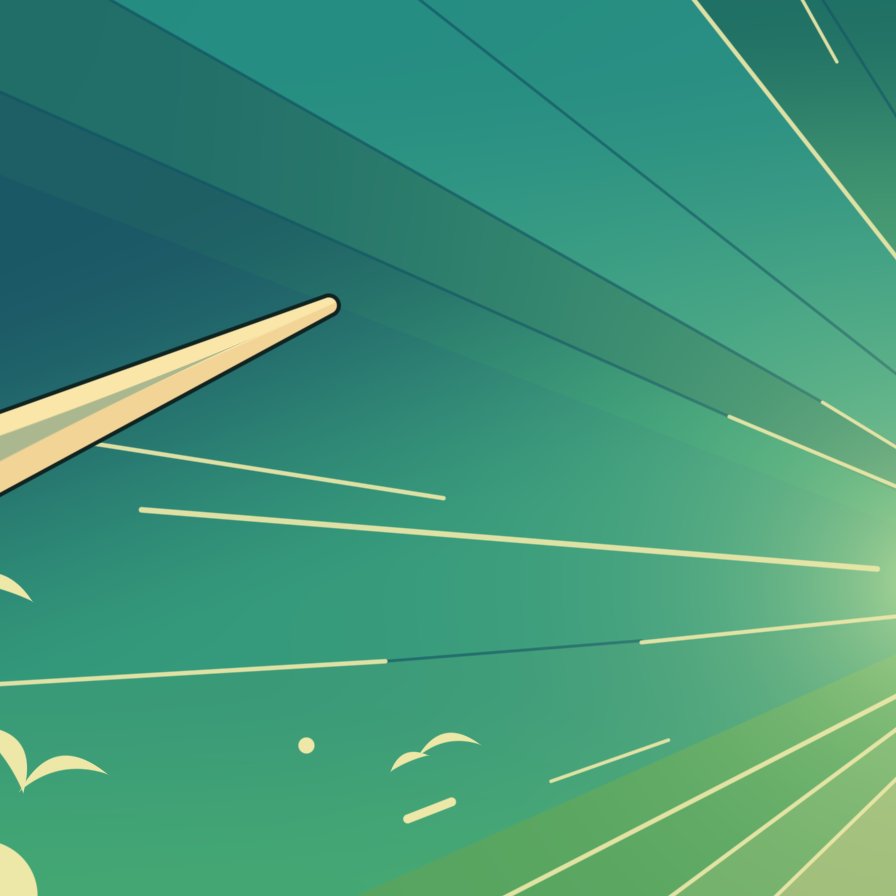
Reproduce this background procedurally as a Shadertoy shader.

```glsl
// Comic-style burst: teal and green sectors fan out from a glow at the right edge.
// Half-planes tint the sectors, capsules draw the streaks, bent lenses the birds,
// and a tapered capsule with a dark outline forms the cream spike at the left.

const vec2 GLOW_CENTER = vec2(1.04, 0.35);
const float GLOW_FALLOFF = 5.5;
const vec3 GLOW = vec3(0.74, 0.87, 0.60);
const vec3 DEEP = vec3(0.105, 0.345, 0.40);
const vec3 JADE = vec3(0.20, 0.60, 0.48);
const vec3 TEAL = vec3(0.145, 0.55, 0.51);
const vec3 PINE = vec3(0.13, 0.43, 0.41);
const vec3 MINT = vec3(0.22, 0.60, 0.47);
const vec3 GRASS = vec3(0.33, 0.64, 0.37);
const vec3 SAND = vec3(0.62, 0.73, 0.47);
const vec3 CREAM = vec3(0.93, 0.91, 0.66);
const vec3 RAY_INK = vec3(0.06, 0.33, 0.39);
const vec3 OUTLINE = vec3(0.06, 0.14, 0.13);
const vec3 SPIKE_LIGHT = vec3(0.98, 0.90, 0.66);
const vec3 SPIKE_WARM = vec3(0.95, 0.83, 0.59);
const vec3 SPIKE_SHADE = vec3(0.67, 0.72, 0.56);

// Each segment holds its start in xy and its end in zw.
const vec4 STREAKS[12] = vec4[12](
    vec4(0.767, 1.01, 1.01, 0.701), vec4(0.890, 1.01, 0.934, 0.931),
    vec4(0.918, 0.551, 1.01, 0.495), vec4(0.814, 0.535, 1.01, 0.453),
    vec4(0.104, 0.505, 0.495, 0.444), vec4(0.158, 0.431, 0.979, 0.365),
    vec4(-0.01, 0.236, 0.430, 0.262), vec4(0.716, 0.283, 1.01, 0.313),
    vec4(0.615, 0.128, 0.746, 0.174), vec4(0.547, -0.01, 1.01, 0.228),
    vec4(0.736, -0.01, 1.01, 0.193), vec4(0.856, -0.01, 1.01, 0.140));
const vec4 RAYS[5] = vec4[5](
    vec4(0.106, 1.01, 0.918, 0.551), vec4(-0.01, 0.902, 0.814, 0.535),
    vec4(0.456, 1.01, 1.01, 0.575), vec4(0.430, 0.262, 0.716, 0.285),
    vec4(0.912, 1.01, 1.01, 0.855));
const vec4 WINGS[5] = vec4[5](
    vec4(-0.03, 0.190, 0.026, 0.115), vec4(0.022, 0.117, 0.120, 0.136),
    vec4(0.436, 0.139, 0.478, 0.157), vec4(0.466, 0.155, 0.536, 0.169),
    vec4(-0.05, 0.352, 0.036, 0.329));
// Bend and half thickness of each wing.
const vec2 WING_SHAPE[5] = vec2[5](
    vec2(0.018, 0.012), vec2(0.022, 0.008), vec2(0.007, 0.005),
    vec2(0.015, 0.005), vec2(0.012, 0.008));

float fillMask(float d) {
    float pixel = 1.0 / iResolution.y;
    return 1.0 - smoothstep(-pixel, pixel, d);
}

// Coverage above the line from a to b, with a on the left.
float above(vec2 p, vec2 a, vec2 b) {
    vec2 along = normalize(b - a);
    return fillMask(-dot(p - a, vec2(-along.y, along.x)));
}

float segmentDistance(vec2 p, vec4 s) {
    vec2 ab = s.zw - s.xy, q = p - s.xy;
    return length(q - ab * clamp(dot(q, ab) / dot(ab, ab), 0.0, 1.0));
}

float wingDistance(vec2 p, vec4 s, vec2 shape) {
    vec2 ab = s.zw - s.xy, q = p - s.xy;
    float span = length(ab);
    float u = dot(q, ab) / (span * span);
    float v = (ab.x * q.y - ab.y * q.x) / span;
    float arch = 4.0 * u * (1.0 - u);
    return abs(v - shape.x * arch) - shape.y * arch;
}

vec3 sectors(vec2 p) {
    float sweep = 0.35 * p.x + 0.75 - p.y;
    vec3 color = mix(DEEP, JADE, smoothstep(0.04, 0.57, sweep));
    color += vec3(0.008, 0.025, -0.008) * above(p, vec2(0.0, 0.805), vec2(1.0, 0.414));
    // Upper sectors
    vec3 pine = mix(PINE, vec3(0.20, 0.54, 0.43), smoothstep(0.1, 0.9, p.x));
    color = mix(color, pine, above(p, vec2(0.0, 0.898), vec2(0.814, 0.535)));
    vec3 teal = mix(TEAL, vec3(0.23, 0.63, 0.51), smoothstep(0.95, 0.55, p.y));
    color = mix(color, teal, above(p, vec2(0.124, 1.0), vec2(0.918, 0.551)));
    vec3 corner = mix(vec3(0.22, 0.57, 0.43), vec3(0.11, 0.43, 0.39), smoothstep(0.72, 1.0, p.y));
    color = mix(color, corner, above(p, vec2(0.775, 1.0), vec2(1.0, 0.714)));
    // Lower sectors
    vec3 mint = mix(vec3(0.26, 0.65, 0.45), MINT, smoothstep(0.0, 0.25, p.y));
    color = mix(mint, color, above(p, vec2(0.0, 0.237), vec2(1.0, 0.3)));
    color = mix(GRASS, color, above(p, vec2(0.397, 0.0), vec2(1.0, 0.27)));
    color = mix(vec3(0.43, 0.68, 0.41), color, above(p, vec2(0.749, 0.0), vec2(1.0, 0.186)));
    return mix(SAND, color, above(p, vec2(0.866, 0.0), vec2(1.0, 0.13)));
}

vec3 paintSpike(vec3 color, vec2 p) {
    vec2 base = vec2(-0.1, 0.451), axis = vec2(0.467, 0.208), q = p - base;
    float t = clamp(dot(q, axis) / dot(axis, axis), 0.0, 1.0);
    float radius = mix(0.0485, 0.009, t);
    float d = length(q - axis * t) - radius;
    float across = (axis.x * q.y - axis.y * q.x) / length(axis) / radius;
    vec3 body = mix(SPIKE_WARM, SPIKE_LIGHT, smoothstep(-0.1, 0.1, across));
    float stripe = abs(across - 0.1) - 0.45 * (1.0 - t / 0.8);
    body = mix(body, SPIKE_SHADE, 1.0 - smoothstep(-0.04, 0.04, stripe));
    color = mix(color, OUTLINE, fillMask(d - 0.0045));
    return mix(color, body, fillMask(d));
}

void mainImage(out vec4 fragColor, in vec2 fragCoord) {
    vec2 p = fragCoord / iResolution.xy;
    vec3 color = sectors(p);
    for (int i = 0; i < 5; i++)
        color = mix(color, RAY_INK, 0.7 * fillMask(segmentDistance(p, RAYS[i]) - 0.0016));
    color = mix(color, GLOW, 0.95 * exp(-GLOW_FALLOFF * distance(p, GLOW_CENTER)));

    // Streaks grow slightly wider with their length
    for (int i = 0; i < 12; i++) {
        float width = 0.0017 + 0.0018 * min(distance(STREAKS[i].xy, STREAKS[i].zw), 0.8);
        color = mix(color, CREAM, 0.92 * fillMask(segmentDistance(p, STREAKS[i]) - width));
    }
    // Birds, dash, dot and rounded cloud
    float pale = segmentDistance(p, vec4(0.455, 0.086, 0.504, 0.105)) - 0.005;
    for (int i = 0; i < 5; i++) pale = min(pale, wingDistance(p, WINGS[i], WING_SHAPE[i]));
    pale = min(pale, distance(p, vec2(0.342, 0.168)) - 0.009);
    pale = min(pale, distance(p, vec2(-0.02, 0.0)) - 0.062);
    color = mix(color, CREAM, fillMask(pale));
    fragColor = vec4(paintSpike(color, p), 1.0);
}
```
